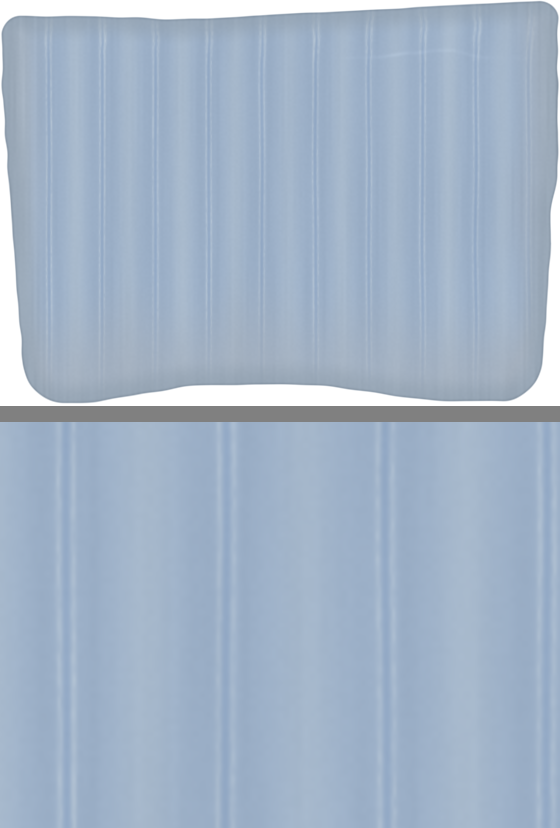
Top, the full canvas; bottom, a detail of the centre.
Give the GLSL for this texture, as a WebGL 1 fragment shader.

```glsl
precision highp float;
// A translucent pale blue ribbed sheet with an irregular rounded outline on white.
// Ten vertical ridges repeat across by rounding a phase; each has a dark groove,
// two worn pale strands and a soft band halfway to the next. Noise adds streaks.
uniform vec2 u_resolution;

const float PERIOD = 0.0953;
const float FIRST_RIDGE = 0.087;
const vec3 BLUE = vec3(0.615, 0.693, 0.787);
const vec3 PALE_BLUE = vec3(0.662, 0.730, 0.802);
const vec3 GREY = vec3(0.650, 0.692, 0.742);
const vec3 DIM_GREY = vec3(0.580, 0.640, 0.700);
const vec3 GROOVE = vec3(0.565, 0.655, 0.770);
const vec3 STRAND = vec3(0.715, 0.775, 0.835);

float hash(vec2 p) {
  vec3 q = fract(p.xyx * vec3(0.1031, 0.1030, 0.0973));
  q += dot(q, q.yzx + 33.33);
  return fract((q.x + q.y) * q.z);
}

float noise(vec2 p) {
  vec2 i = floor(p), f = fract(p);
  f = f * f * (3.0 - 2.0 * f);
  return mix(mix(hash(i), hash(i + vec2(1.0, 0.0)), f.x),
             mix(hash(i + vec2(0.0, 1.0)), hash(i + 1.0), f.x), f.y);
}

float bell(float x, float width) {
  return exp(-x * x / (width * width));
}

// Signed distance to the sheet outline in canvas heights, negative inside
float sheetDistance(vec2 uv, float aspect) {
  float left = 0.004 + 0.055 * max(0.77 - uv.y, 0.0);
  float right = 0.996 - 0.012 * (1.0 - smoothstep(0.47, 0.57, uv.y))
              - 0.05 * max(0.40 - uv.y, 0.0);
  float top = 0.953 + 0.07 * max(uv.x - 0.33, 0.0)
            + 0.008 * (1.0 - smoothstep(0.15, 0.33, uv.x));
  float bottom = 0.007 + 0.006 * uv.x + 0.042 * smoothstep(0.13, 0.38, uv.x)
               * (1.0 - smoothstep(0.52, 0.82, uv.x));
  vec2 inset = vec2(min(uv.x - left, right - uv.x) * aspect,
                    min(top - uv.y, uv.y - bottom));
  inset += 0.004 * (vec2(noise(uv.yx * 24.0), noise(uv * 24.0 + 7.0)) - 0.5);
  float radius = mix(0.095, 0.045, smoothstep(0.3, 0.7, uv.y));
  vec2 q = radius - inset;
  return length(max(q, 0.0)) + min(max(q.x, q.y), 0.0) - radius;
}

// Soft pale bands, then the groove and its two broken strands
vec3 ribs(vec3 color, vec2 uv) {
  float topWear = smoothstep(0.82, 0.97, uv.y);
  float lean = 0.006 * topWear * (uv.x - 0.2)
             + 0.003 * (noise(vec2(uv.x * 9.0, uv.y * 5.0)) - 0.5)
             + 0.004 * topWear * (noise(uv * vec2(12.0, 30.0)) - 0.5);
  float phase = (uv.x - lean - FIRST_RIDGE) / PERIOD;
  float id = floor(phase + 0.5);
  float across = (phase - id) * PERIOD;
  float visible = step(-0.5, id) * step(id, 9.5);

  float bandWeight = 0.65 + 0.35 * hash(vec2(floor(phase), 4.0));
  float band = bell(PERIOD * 0.5 - abs(across), 0.017);
  color = mix(color, PALE_BLUE, band * bandWeight);
  color -= 0.012 * bell(abs(across) - 0.014, 0.009);

  float side = step(0.0, across);
  float fleck = noise(vec2(id * 7.0 + side * 3.0 + across * 400.0, uv.y * 110.0));
  float patches = noise(vec2(id * 5.0 + side * 11.0, uv.y * 7.0));
  float wear = (0.25 + 0.5 * fleck + 0.4 * patches) * (0.7 + 0.4 * hash(vec2(id, 2.0)));
  float strand = bell(abs(across) - 0.0043, 0.0020 + 0.0015 * topWear);
  float groove = bell(across, 0.0027) * (1.0 - 0.6 * topWear);
  color = mix(color, GROOVE, 0.75 * groove * visible);
  return mix(color, STRAND, clamp(strand * wear * (0.75 + 0.5 * topWear), 0.0, 1.0) * visible);
}

void main() {
  vec2 uv = gl_FragCoord.xy / u_resolution;
  float aspect = u_resolution.x / u_resolution.y;
  float pixel = 1.0 / u_resolution.y;
  float dist = sheetDistance(uv, aspect);
  vec3 color = ribs(BLUE, uv);

  // Greyer toward the sides and foot, dimmest near the outline
  float cloud = noise(uv * vec2(9.0, 4.0)) - 0.5;
  float sides = 1.0 - smoothstep(0.01, 0.11, min(uv.x, 1.0 - uv.x) + 0.03 * cloud);
  float foot = 1.0 - smoothstep(0.03, 0.34, uv.y + 0.08 * cloud);
  color = mix(color, GREY, clamp(0.75 * sides + 0.7 * foot, 0.0, 0.85));
  color = mix(color, DIM_GREY, 0.75 * smoothstep(-0.07, -0.005, dist));

  // Vertical streaks, fine grain and a pale crease near the upper right
  float streak = noise(vec2(uv.x * 190.0, uv.y * 4.0)) - 0.5;
  float grain = noise(uv * vec2(260.0, 190.0)) - 0.5;
  color += streak * (0.014 + 0.025 * sides) + grain * 0.008 + cloud * 0.012;
  float creaseHeight = 0.865 + 0.025 * (noise(vec2(uv.x * 15.0, 3.0)) - 0.5);
  float creaseSpan = smoothstep(0.58, 0.68, uv.x) * (1.0 - smoothstep(0.86, 0.96, uv.x));
  color += 0.035 * bell(uv.y - creaseHeight, 0.005) * creaseSpan
         * noise(uv * vec2(45.0, 20.0));

  // Thin shaded rim and smooth cutout
  color -= 0.05 * bell(dist + 0.002, 0.003);
  float inside = 1.0 - smoothstep(-pixel, pixel, dist);
  gl_FragColor = vec4(mix(vec3(1.0), color, inside), 1.0);
}
```
